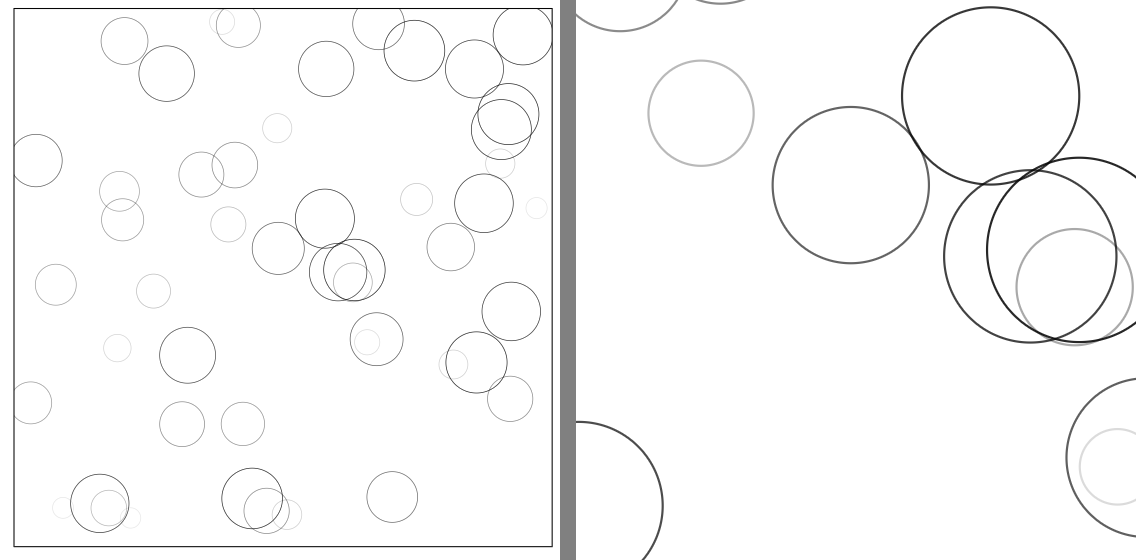
Left, the full canvas; right, a detail of the centre.
Give the GLSL for this pattern, as a Shadertoy shader.

```glsl
// Thin grey rings scattered on white paper inside a black square frame.
// Each cell of a loosely jittered grid holds one ring; larger rings carry
// darker ink, and all rings are clipped by the frame.

#define GRID 7                            // cells per side, one ring in each
#define JITTER 2.2                        // spread of centres, in cells
#define RADIUS_MIN 0.012
#define RADIUS_MAX 0.056
#define RADIUS_BIAS 0.6                   // below 1 favours large rings
#define RING_WIDTH 0.0013
#define RING_INK 0.9                      // darkness of the largest ring
#define INK_FALLOFF 2.0                   // how fast small rings fade
#define FRAME_WIDTH 0.0019
#define FRAME_LOW vec2(0.0250, 0.0238)
#define FRAME_HIGH vec2(0.9860, 0.9848)

const vec3 PAPER = vec3(1.0);
const vec3 INK = vec3(0.02);

// Integer hash: three independent values in 0..1 per cell
vec3 hashCell(ivec2 cell) {
    uvec3 v = uvec3(uint(cell.x), uint(cell.y), 17u) * 1664525u + 1013904223u;
    v.x += v.y * v.z; v.y += v.z * v.x; v.z += v.x * v.y;
    v ^= v >> 16u;
    v.x += v.y * v.z; v.y += v.z * v.x; v.z += v.x * v.y;
    return vec3(v >> 8u) / 16777216.0;
}

// Share of a pixel covered by a line of the given width at signed distance d
float lineCoverage(float d, float width, float pixel) {
    vec2 edges = (d + vec2(0.5, -0.5) * width) / pixel + 0.5;
    edges = clamp(edges, 0.0, 1.0);
    return edges.x - edges.y;
}

float boxDistance(vec2 p, vec2 halfSize) {
    vec2 q = abs(p) - halfSize;
    return length(max(q, 0.0)) + min(max(q.x, q.y), 0.0);
}

void mainImage(out vec4 fragColor, in vec2 fragCoord) {
    float side = min(iResolution.x, iResolution.y);
    float pixel = 1.0 / side;
    vec2 p = (fragCoord - 0.5 * (iResolution.xy - side)) * pixel;
    vec2 frameSize = FRAME_HIGH - FRAME_LOW;
    float frameDist = boxDistance(p - 0.5 * (FRAME_LOW + FRAME_HIGH), 0.5 * frameSize);

    // Rings: each lets through the light its ink does not absorb
    float light = 1.0;
    for (int y = 0; y < GRID; y++) {
        for (int x = 0; x < GRID; x++) {
            vec3 rnd = hashCell(ivec2(x, y));
            vec2 spot = (vec2(x, y) + 0.5 + JITTER * (rnd.xy - 0.5)) / float(GRID);
            vec2 center = FRAME_LOW + frameSize * fract(spot);
            float radius = mix(RADIUS_MIN, RADIUS_MAX, pow(rnd.z, RADIUS_BIAS));
            float ink = RING_INK * pow(radius / RADIUS_MAX, INK_FALLOFF);
            light *= 1.0 - ink * lineCoverage(length(p - center) - radius, RING_WIDTH, pixel);
        }
    }

    // Clip to the frame, then draw its outline
    float inside = clamp(0.5 - frameDist / pixel, 0.0, 1.0);
    light = mix(1.0, light, inside);
    light *= 1.0 - lineCoverage(frameDist, FRAME_WIDTH, pixel);

    fragColor = vec4(mix(INK, PAPER, light), 1.0);
}
```
